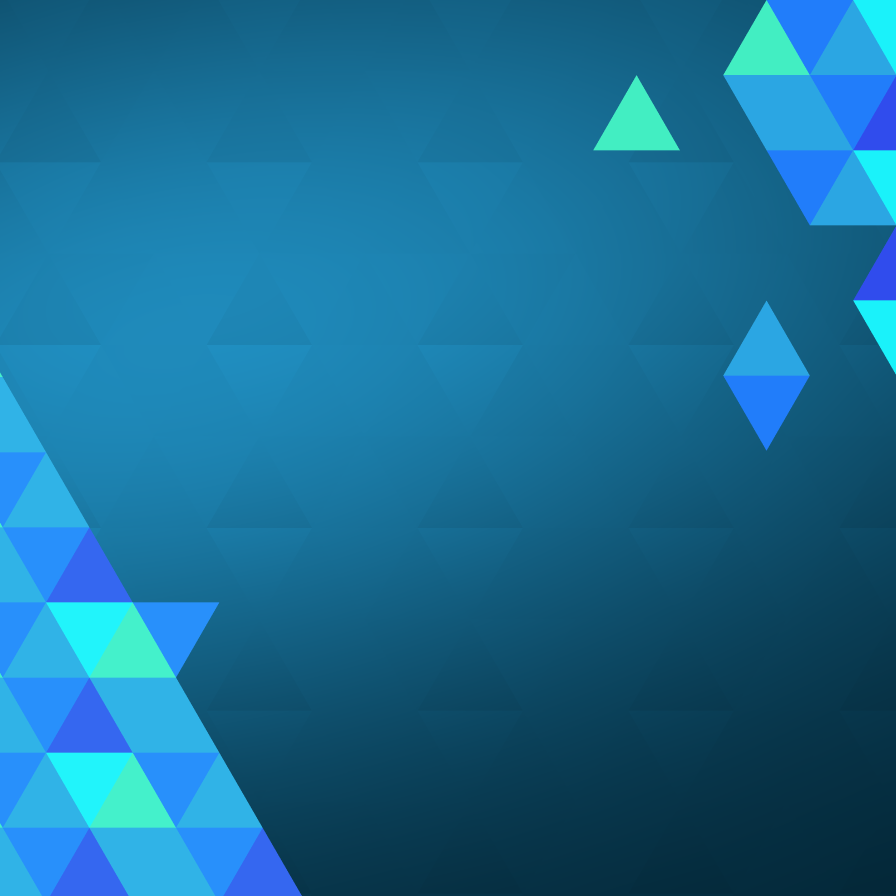
Reproduce this background procedurally as a Shadertoy shader.

```glsl
// Bright triangle mosaics in two corners over a dim teal glow with faint facets.
// One triangular lattice function numbers the cells; a repeating four-cell motif
// colours them, and simple inequalities decide which cells are filled.

#define SIDE 0.0967        // side of a mosaic triangle
#define FACET_SIDE 0.1177  // side of a background facet
#define RATIO 0.867        // triangle height over side
#define FACET_TONE 0.035   // contrast of the accented facets
#define GRAIN 0.012        // random tone per facet
#define LIFT 0.15          // extra lightness of the lower mosaic
#define SAMPLES 3          // antialiasing samples per axis

const vec3 GREEN  = vec3(0.26, 0.935, 0.76);
const vec3 CYAN   = vec3(0.10, 0.95, 0.98);
const vec3 SKY    = vec3(0.17, 0.65, 0.89);
const vec3 BLUE   = vec3(0.13, 0.49, 0.98);
const vec3 INDIGO = vec3(0.19, 0.30, 0.93);
const vec3 DEEP   = vec3(0.01, 0.14, 0.20);
const vec3 TEAL   = vec3(0.12, 0.54, 0.73);

float hash(vec2 p) {
    return fract(sin(dot(p, vec2(127.1, 311.7))) * 43758.5453);
}

// Skewed lattice position: x counts slanted columns, y counts rows downward
vec2 lattice(vec2 p, vec2 origin, float side) {
    vec2 g = (p - origin) / (side * vec2(1.0, RATIO));
    return vec2(g.x - 0.5 * g.y, g.y);
}

// Triangle id: slanted column, row, and running index along the row
vec3 triangleId(vec2 g) {
    vec2 cell = floor(g);
    return vec3(cell, cell.x + floor(g.x + g.y));
}

// Colour motif repeating every four triangles and two rows
vec3 motif(vec3 id) {
    float n = mod(id.z, 4.0);
    if (mod(id.y, 2.0) > 0.5)
        return n == 1.0 ? BLUE : n == 2.0 ? INDIGO : SKY;
    return n == 0.0 ? BLUE : n == 1.0 ? SKY : n == 2.0 ? CYAN : GREEN;
}

// Tilted elliptical glow with faint facets
vec3 background(vec2 p) {
    vec2 d = p - vec2(0.2, 0.38);
    d.y += 0.17 * d.x;
    vec3 color = mix(DEEP, TEAL, exp(-d.x * d.x - 4.2 * d.y * d.y));

    vec2 g = lattice(p, vec2(0.2305, 0.181), FACET_SIDE);
    vec3 id = triangleId(g);
    float fade = fract(g.y);
    float accent = mod(id.y, 2.0) < 0.5 ? 1.0 - fade : -fade;
    float tone = GRAIN * (hash(id.yz) - 0.5);
    if (mod(id.z, 4.0) < 0.5) tone += FACET_TONE * accent;
    return color * (1.0 + tone);
}

vec3 scene(vec2 p) {
    vec3 color = background(p);

    // Upper right mosaic: half plane with a notch every third row
    vec3 id = triangleId(lattice(p, vec2(0.8555, 0.0), SIDE));
    bool notch = id.x == -1.0 && mod(id.y, 3.0) < 0.5 && id.z == id.y - 2.0;
    if (id.x >= -1.0 && id.y < 5.0 && !notch) color = motif(id);

    // Loose triangle and two-row diamond
    if (id.y == 1.0 && id.z == -4.0) color = GREEN;
    if (id.z == -1.0 && abs(id.y - 4.5) < 1.0) color = id.y < 4.5 ? SKY : BLUE;

    // Lower left mosaic: half plane plus one jutting triangle
    id = triangleId(lattice(p, vec2(-0.0453, 0.5047), SIDE));
    bool jut = id.y == 2.0 && id.z == 4.0;
    if (id.x < 1.0 || jut) color = mix(motif(id), vec3(0.3, 1.0, 1.0), LIFT);
    return color;
}

void mainImage(out vec4 fragColor, in vec2 fragCoord) {
    vec3 sum = vec3(0.0);
    for (int y = 0; y < SAMPLES; y++)
    for (int x = 0; x < SAMPLES; x++) {
        vec2 offset = (vec2(x, y) + 0.5) / float(SAMPLES) - 0.5;
        vec2 uv = (fragCoord + offset) / iResolution.xy;
        sum += scene(vec2(uv.x, 1.0 - uv.y));
    }
    fragColor = vec4(sum / float(SAMPLES * SAMPLES), 1.0);
}
```
